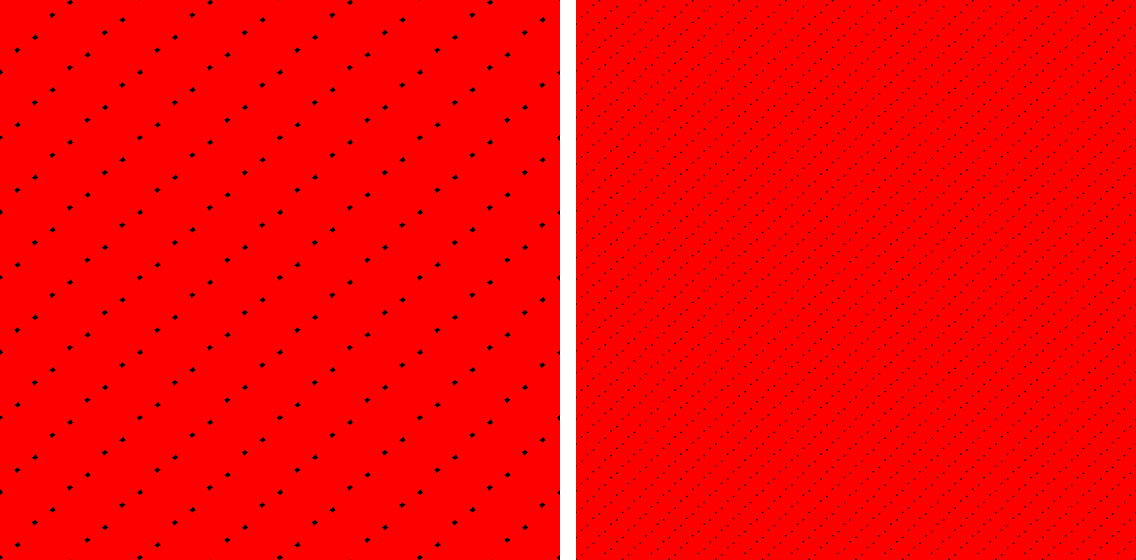
Left, the tile; right, the same tile 3 across and 3 down.
A Shadertoy shader for this pattern:

```glsl
// Sparse black barbs on a red ground, laid out like an eight-step satin weave.
// Each column of a 32 x 32 grid shifts by three cells, and every second barb
// is turned by half a turn; coverage is averaged over sub-pixel samples.

// 1 inside a concave four-pointed barb whose tall upper tip leans right
float barb(vec2 p) {
    p.x -= 0.28 * max(p.y, 0.0);
    vec2 reach = vec2(0.19, p.y > 0.0 ? 0.21 : 0.14);
    vec2 q = pow(abs(p) / reach, vec2(0.85));
    return step(q.x + q.y, 1.0);
}

// Satin layout: two opposed barbs per column in every eight cells
float satin(vec2 grid) {
    float column = floor(grid.x + 0.5);
    vec2 p = vec2(grid.x - column, mod(grid.y + 3.0 * column + 2.0, 8.0) - 2.0);
    p = p.y > 2.0 ? p - vec2(0.0, 4.0) : -p;
    return barb(p + vec2(0.0, 0.155));
}

void mainImage(out vec4 fragColor, in vec2 fragCoord) {
    // Smooth edges with a 4 x 4 sample grid inside each pixel
    float coverage = 0.0;
    for (int i = 0; i < 16; i++) {
        vec2 offset = (vec2(i % 4, i / 4) - 1.5) / 4.0;
        coverage += satin((fragCoord + offset) / iResolution.xy * 32.0) / 16.0;
    }

    fragColor = vec4(mix(vec3(1.0, 0.0, 0.0), vec3(0.0), coverage), 1.0);
}
```
